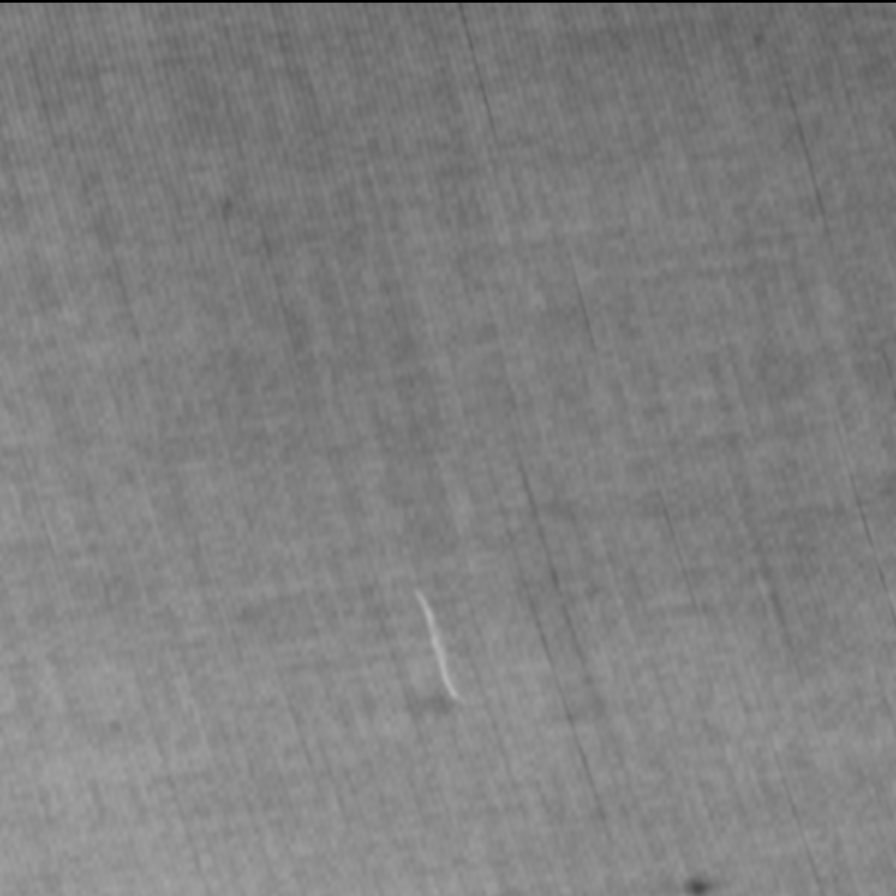
A three.js fragment shader for this texture:

```glsl
// Grey woven cloth under soft light: a tilted gradient, fine slanted warp threads,
// faint cross bands and grain from stretched value noise, with looped dark
// streaks and spots, one pale scratch and a thin black border at the top.
varying vec2 vUv;

float hash(vec2 p) {
  vec3 q = fract(vec3(p.xyx) * 0.1031);
  q += dot(q, q.yzx + 33.33);
  return fract((q.x + q.y) * q.z);
}

// Value noise centred on zero, from -0.5 to 0.5
float noise(vec2 p) {
  vec2 cell = floor(p), f = fract(p);
  f = f * f * (3.0 - 2.0 * f);
  float low = mix(hash(cell), hash(cell + vec2(1.0, 0.0)), f.x);
  float high = mix(hash(cell + vec2(0.0, 1.0)), hash(cell + vec2(1.0, 1.0)), f.x);
  return mix(low, high, f.y) - 0.5;
}

// Fine threads, weft bands and grain; cloth.x runs across the warp, cloth.y along it
float weave(vec2 uv, vec2 cloth) {
  float weft = uv.y - 0.12 * uv.x;
  float ribs = sin(cloth.x * 660.0 + 2.0 * noise(cloth * 9.0));
  float ribFade = 0.35 + 0.65 * smoothstep(0.45, 1.0, uv.y - 0.3 * uv.x);
  float tone = 0.012 * ribs * ribFade;
  tone += 0.042 * noise(vec2(cloth.x * 115.0, cloth.y * 9.0) + 40.0);
  tone += 0.026 * noise(vec2(cloth.x * 38.0, cloth.y * 3.0) + 80.0);
  tone += 0.036 * noise(vec2(uv.x * 9.0, weft * 75.0) + 120.0);
  tone += 0.022 * noise(vec2(uv.x * 3.0, weft * 22.0) + 160.0);
  tone += 0.050 * noise(vec2(uv.x * 150.0, weft * 130.0) + 200.0);
  tone += 0.030 * noise(uv * 75.0 + 300.0);
  return tone;
}

// Dark pulled threads with tapered ends
float streaks(vec2 cloth) {
  float dark = 0.0;
  for (int i = 0; i < 44; i++) {
    float id = float(i);
    float across = 1.36 * (id + hash(vec2(id, 3.0))) / 44.0;
    float middle = hash(vec2(id, 17.0));
    float halfLength = mix(0.07, 0.24, hash(vec2(id, 29.0)));
    float width = mix(0.0022, 0.0045, hash(vec2(id, 41.0)));
    float strength = mix(0.015, 0.070, pow(hash(vec2(id, 53.0)), 1.6));
    float side = (cloth.x - across) / width;
    float taper = 1.0 - smoothstep(0.2, 1.0, abs(cloth.y - middle) / halfLength);
    float broken = 0.75 + noise(vec2(id * 7.0, cloth.y * 45.0));
    dark += strength * exp(-side * side) * taper * broken;
  }
  return dark;
}

// Small soft smudges
float spots(vec2 uv) {
  float dark = 0.0;
  for (int i = 0; i < 16; i++) {
    float id = float(i);
    vec2 centre = vec2(hash(vec2(id, 61.0)), hash(vec2(id, 73.0)));
    float radius = mix(0.006, 0.013, hash(vec2(id, 83.0)));
    vec2 d = (uv - centre) / radius;
    d += 0.8 * vec2(noise(uv * 90.0), noise(uv * 90.0 + 50.0));
    dark += mix(0.025, 0.075, hash(vec2(id, 97.0))) * exp(-dot(d, d));
  }
  return dark;
}

float ellipseGlow(vec2 uv, vec2 centre, vec2 radius) {
  vec2 d = (uv - centre) / radius;
  return exp(-dot(d, d));
}

// Pale bent scratch with a ragged edge
float scratch(vec2 uv) {
  float t = (0.343 - uv.y) / 0.128;
  float path = mix(0.462, 0.516, t) + 0.005 * sin(t * 6.0) + 0.006 * noise(uv * 60.0);
  float side = (uv.x - path) / 0.0055;
  float ends = smoothstep(-0.05, 0.12, t) * (1.0 - smoothstep(0.9, 1.05, t));
  return ends * exp(-side * side) * (0.85 + 0.6 * noise(uv * 95.0 + 20.0));
}

void main() {
  vec2 uv = vUv;
  float bend = 0.012 * noise(uv * 2.5 + 7.0);
  vec2 cloth = vec2(uv.x + 0.34 * uv.y - 0.04 * uv.y * uv.y + bend, uv.y);

  // Light falls off from the lower left to the upper right
  float grey = 0.585 - 0.115 * uv.y - 0.04 * uv.x;
  grey += 0.03 * noise(uv * vec2(3.0, 5.0) + 11.0);

  grey += weave(uv, cloth);
  grey -= streaks(cloth) + spots(uv);

  // Larger stains and the scratch
  grey -= 0.20 * ellipseGlow(uv, vec2(0.78, 0.008), vec2(0.014, 0.011));
  grey -= 0.09 * ellipseGlow(uv, vec2(0.485, 0.211), vec2(0.024, 0.012));
  grey += 0.14 * scratch(uv);

  // Black border line
  grey *= 1.0 - smoothstep(0.9960, 0.9980, uv.y);
  gl_FragColor = vec4(vec3(grey), 1.0);
}
```
